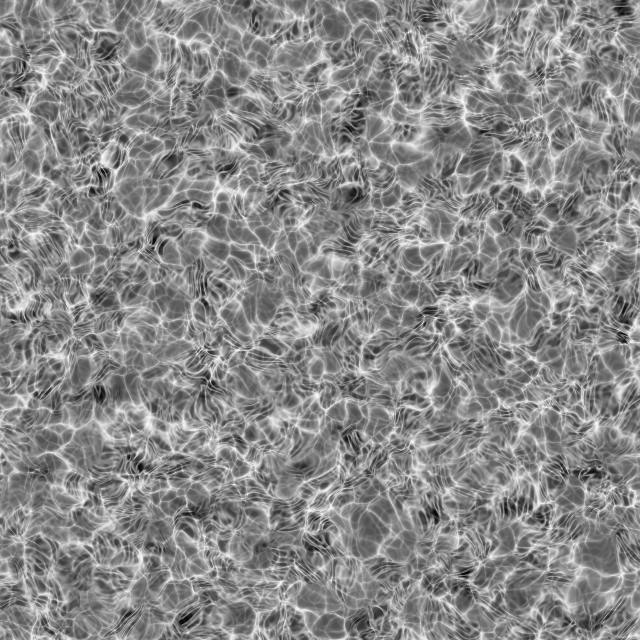
Write a Shadertoy shader that draws this texture.

```glsl
// A tangled grey web: pale strands meet in bright knots over smooth dark cells.
// Three warped Voronoi nets are layered, then ridged gradient noise adds fine
// fibres that run in a different direction inside each cell.

const float BASE_GREY = 0.345;
const float CELL_TONE_RANGE = 0.09;
const vec3 NET_SCALES = vec3(21.0, 31.0, 46.0);     // cells across the canvas
const vec3 STRAND_WIDTHS = vec3(0.052, 0.058, 0.075); // in cells
const vec3 STRAND_LIGHT = vec3(0.31, 0.27, 0.21);
const vec3 KNOT_LIGHT = vec3(0.30, 0.24, 0.10);
const float KNOT_RADIUS = 0.13;
const vec2 FIBRE_SCALE = vec2(34.0, 115.0);         // along, across
const float FIBRE_CONTRAST = 0.25;
const float TANGLE_SCALE = 62.0;
const float TANGLE_CONTRAST = 0.17;
const float POCKET_SCALE = 17.0;
const float POCKET_DEPTH = 0.24;
const float TAU = 6.2831853;

struct Net {
    float edge;  // distance to the nearest cell wall
    float knot;  // distance to the second nearest wall, small at junctions
    vec2 id;     // random pair of the cell
};

vec2 hash2(vec2 cell) {
    uvec2 q = uvec2(ivec2(cell)) * uvec2(1597u, 3812u) + uvec2(7919u, 4877u);
    q = q * 1664525u + 1013904u;
    q.x += q.y * 1664525u;
    q.y += q.x * 1664525u;
    q ^= q >> 16u;
    q.x += q.y * 1664525u;
    q.y += q.x * 1664525u;
    q ^= q >> 16u;
    return vec2(q & 65535u) / 65535.0;
}

float cornerSlope(vec2 corner, vec2 offset) {
    float angle = TAU * hash2(corner).x;
    return dot(vec2(cos(angle), sin(angle)), offset);
}

float gradientNoise(vec2 p) {
    vec2 i = floor(p), f = p - i;
    vec2 u = f * f * f * (f * (f * 6.0 - 15.0) + 10.0);
    vec2 e = vec2(1.0, 0.0);
    float low = mix(cornerSlope(i, f), cornerSlope(i + e, f - e), u.x);
    float high = mix(cornerSlope(i + e.yx, f - e.yx), cornerSlope(i + 1.0, f - 1.0), u.x);
    return mix(low, high, u.y);
}

float ridge(vec2 p) {
    return 1.0 - smoothstep(0.0, 0.3, abs(gradientNoise(p)));
}

vec2 warp(vec2 p, float scale, float amount) {
    return p + amount * vec2(gradientNoise(p * scale), gradientNoise(p * scale + 37.3));
}

Net voronoiNet(vec2 p) {
    vec2 home = floor(p), nearCell = home, toSeed = vec2(0.0);
    float best = 64.0;
    for (int y = -1; y <= 1; y++)
    for (int x = -1; x <= 1; x++) {
        vec2 cell = home + vec2(x, y);
        vec2 r = cell + hash2(cell) - p;
        if (dot(r, r) < best) {
            best = dot(r, r);
            toSeed = r;
            nearCell = cell;
        }
    }
    // Two smallest distances to the walls around the nearest seed
    float first = 8.0, second = 8.0;
    for (int y = -2; y <= 2; y++)
    for (int x = -2; x <= 2; x++) {
        if (x == 0 && y == 0) continue;
        vec2 cell = nearCell + vec2(x, y);
        vec2 r = cell + hash2(cell) - p;
        float wall = dot(0.5 * (toSeed + r), normalize(r - toSeed));
        second = min(second, max(first, wall));
        first = min(first, wall);
    }
    return Net(max(first, 0.0), max(second, 0.0), hash2(nearCell + 211.0));
}

void mainImage(out vec4 fragColor, in vec2 fragCoord) {
    vec2 p = fragCoord / iResolution.y;
    vec2 bent = warp(warp(p, 7.0, 0.035), 29.0, 0.015);

    // Strands and knots of the layered nets
    float light = 0.0, knots = 0.0;
    Net coarse;
    for (int k = 0; k < 3; k++) {
        float shift = 13.7 * float(k);
        Net net = voronoiNet(bent * NET_SCALES[k] + shift);
        if (k == 0) coarse = net;
        float presence = 0.3 + 0.7 * smoothstep(-0.3, 0.3, gradientNoise(p * 13.0 + shift));
        float knot = exp(-net.knot / KNOT_RADIUS) * presence;
        light += STRAND_LIGHT[k] * presence * exp(-net.edge / STRAND_WIDTHS[k]);
        light += KNOT_LIGHT[k] * knot;
        knots += knot;
    }

    // Fibres follow one direction per coarse cell and fade at its walls
    float angle = TAU * coarse.id.x;
    vec2 along = vec2(cos(angle), sin(angle));
    vec2 grain = vec2(dot(bent, along), dot(bent, vec2(-along.y, along.x)));
    float fibre = ridge(grain * FIBRE_SCALE + coarse.id * 50.0);
    float inside = smoothstep(0.0, 0.08, coarse.edge);
    float rough = smoothstep(0.1, 0.65, coarse.id.y) * inside;
    float tangle = ridge(warp(p, 45.0, 0.008) * TANGLE_SCALE);
    float tangleShare = clamp(0.35 * rough + 0.3 + 0.5 * knots, 0.0, 1.2);
    light += FIBRE_CONTRAST * rough * (fibre - 0.35);
    light += TANGLE_CONTRAST * tangleShare * (tangle - 0.35);

    // Cell tone and sparse dark pockets seen between the fibres
    float tone = CELL_TONE_RANGE * (coarse.id.x - 0.5) * inside;
    float pocket = smoothstep(0.2, 0.5, gradientNoise(p * POCKET_SCALE + 71.0));
    light -= POCKET_DEPTH * pocket * (1.0 - 0.8 * fibre * inside);

    // Soft shoulder keeps crossing strands below pure white
    float grey = max(BASE_GREY + tone + light, 0.04);
    grey /= pow(1.0 + pow(grey, 6.0), 1.0 / 6.0);
    fragColor = vec4(vec3(grey), 1.0);
}
```
